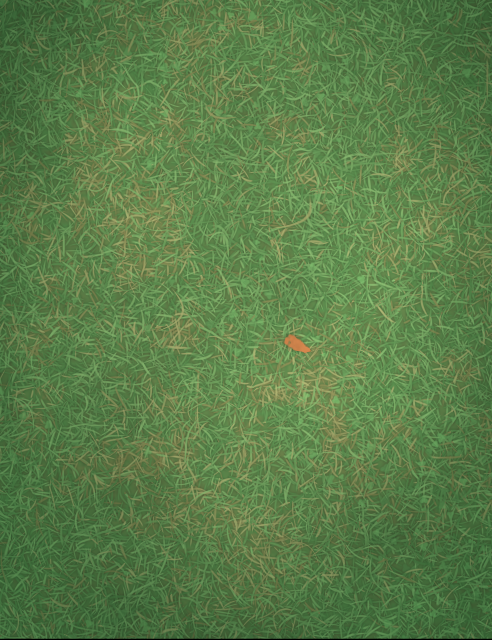
This texture is drawn by a Shadertoy shader. Its source:

```glsl
const vec3 SOIL = vec3(0.32, 0.41, 0.235);
const vec3 DEEP_GREEN = vec3(0.30, 0.475, 0.26);
const vec3 LIGHT_GREEN = vec3(0.49, 0.655, 0.395);
const vec3 CLOVER_GREEN = vec3(0.385, 0.585, 0.335);
const vec3 STRAW = vec3(0.60, 0.61, 0.39);
const vec3 BROWN = vec3(0.47, 0.47, 0.28);
const vec3 DRY_LEAF = vec3(0.66, 0.42, 0.24);

vec3 hash3(vec2 p, float seed) {
    vec3 q = fract(vec3(p.xyx + seed * 7.31) * vec3(0.1031, 0.1030, 0.0973));
    q += dot(q, q.yxz + 33.33);
    return fract((q.xxy + q.yzz) * q.zyx);
}

float noise(vec2 p) {
    vec2 i = floor(p), f = fract(p);
    f = f * f * (3.0 - 2.0 * f);
    float low = mix(hash3(i, 3.0).x, hash3(i + vec2(1, 0), 3.0).x, f.x);
    float high = mix(hash3(i + vec2(0, 1), 3.0).x, hash3(i + vec2(1, 1), 3.0).x, f.x);
    return mix(low, high, f.y);
}

float fbm(vec2 p) {
    return 0.55 * noise(p) + 0.3 * noise(p * 2.1 + 7.0) + 0.15 * noise(p * 4.3 + 19.0);
}

vec2 rotate(vec2 p, float angle) {
    float c = cos(angle), s = sin(angle);
    return vec2(c * p.x + s * p.y, c * p.y - s * p.x);
}

float fill(float d, float blur) {
    return 1.0 - smoothstep(-blur, blur, d);
}

vec3 bladeColor(vec3 rnd, float dryness) {
    vec3 green = mix(DEEP_GREEN, LIGHT_GREEN, rnd.x);
    vec3 dry = mix(BROWN, STRAW, smoothstep(0.1, 0.8, rnd.y));
    return mix(green, dry, step(rnd.z, dryness));
}

// One layer of slightly curved, tapered blades with soft shadows
vec3 blades(vec3 color, vec2 p, float size, float width, float density,
            float dryness, float seed, float px) {
    vec2 cell = floor(p / size);
    float lean = 1.57 + 3.2 * (noise(p * 7.0 + 4.0) - 0.5);
    for (int y = -1; y <= 1; y++)
    for (int x = -1; x <= 1; x++) {
        vec2 id = cell + vec2(x, y);
        vec3 place = hash3(id, seed);
        vec3 form = hash3(id, seed + 41.0);
        vec3 tint = hash3(id, seed + 83.0);
        if (fract(form.x * 17.0) > density) continue;
        float reach = size * mix(0.3, 0.9, form.x);
        vec2 q = rotate(p - (id + place.xy) * size, lean + 2.8 * (place.z - 0.5));
        float t = q.x / reach;
        float d = abs(q.y - (form.y - 0.5) * 0.3 * reach * t * t);
        float w = width * mix(0.5, 1.4, form.z) * sqrt(max(0.0, 1.0 - t * t));
        float ends = 1.0 - smoothstep(0.6, 1.0, abs(t));
        color *= 1.0 - 0.085 * ends * fill(d - w - 0.001, 0.002 + px);
        color = mix(color, bladeColor(tint, dryness), 0.78 * ends * fill(d - w, 0.8 * px));
    }
    return color;
}

// Scattered three-lobed clover leaves
vec3 clover(vec3 color, vec2 p, float size, float density, float seed, float px) {
    vec2 cell = floor(p / size);
    for (int y = -1; y <= 1; y++)
    for (int x = -1; x <= 1; x++) {
        vec2 id = cell + vec2(x, y);
        vec3 place = hash3(id, seed);
        vec3 form = hash3(id, seed + 29.0);
        if (place.z > density) continue;
        vec2 q = p - (id + place.xy) * size;
        float radius = size * mix(0.2, 0.4, form.x);
        float lobes = 0.8 + 0.2 * cos(3.0 * atan(q.y, q.x + 1e-6) + 6.28 * form.y);
        float d = length(q) - radius * lobes;
        color *= 1.0 - 0.1 * fill(d - 0.001, 0.003);
        color = mix(color, CLOVER_GREEN * mix(0.85, 1.15, form.z), 0.65 * fill(d, 1.2 * px));
    }
    return color;
}

vec3 fallenLeaf(vec3 color, vec2 p, vec2 center, float px) {
    vec2 q = rotate(p - center, -0.5);
    float ragged = 0.006 * (noise(p * 170.0) - 0.5);
    float halfWidth = 0.0085 * (1.0 - 0.35 * q.x / 0.019);
    float d = (length(q / vec2(0.019, halfWidth)) - 1.0) * 0.0085 + ragged;
    color *= 1.0 - 0.2 * fill(d - 0.001, 0.003);
    vec3 leaf = DRY_LEAF * (0.92 + 0.16 * fbm(p * 90.0));
    return mix(color, leaf, fill(d, px));
}

void mainImage(out vec4 fragColor, in vec2 fragCoord) {
    vec2 p = fragCoord / iResolution.y;
    float px = 1.0 / iResolution.y;
    float patchiness = 0.5 * fbm(p * 7.0 + 11.0) + 0.5 * fbm(p * 21.0 + 3.0);
    float edge = length((p - vec2(0.40, 0.57)) * vec2(1.15, 0.9));
    float dryness = 0.06 + 0.55 * smoothstep(0.43, 0.72, patchiness);
    dryness *= 1.2 - 0.8 * smoothstep(0.25, 0.62, edge);

    // Thatch under the grass
    vec3 color = mix(SOIL, DEEP_GREEN, noise(p * 130.0));
    color = mix(color, BROWN, dryness * noise(p * 190.0 + 5.0));

    // Grass, with clover tucked below the top layers
    for (int i = 0; i < 13; i++) {
        float k = float(i);
        float size = mix(0.019, 0.036, fract(k * 0.618));
        vec2 shift = vec2(k * 0.37, k * 0.53) + 1.0;
        color = blades(color, p + shift, size, 0.0013, 0.92, dryness, k + 1.0, px);
        if (i == 9) {
            float density = 0.6 * smoothstep(0.4, 0.75, fbm(p * 6.0 + 31.0));
            color = clover(color, p, 0.021, density, 5.0, px);
        }
    }
    color = blades(color, p, 0.06, 0.0012, 0.22, 0.25, 57.0, px);
    color = fallenLeaf(color, p, vec2(0.465, 0.461), px);

    // Broad tone changes, lens falloff and dark lower rim
    color *= 0.9 + 0.24 * fbm(p * 5.0 + 2.0);
    color *= mix(vec3(1.13, 1.13, 1.14), vec3(0.69, 0.81, 0.78), smoothstep(0.18, 0.66, edge));
    color *= smoothstep(0.001, 0.003, p.y);
    fragColor = vec4(color, 1.0);
}
```
